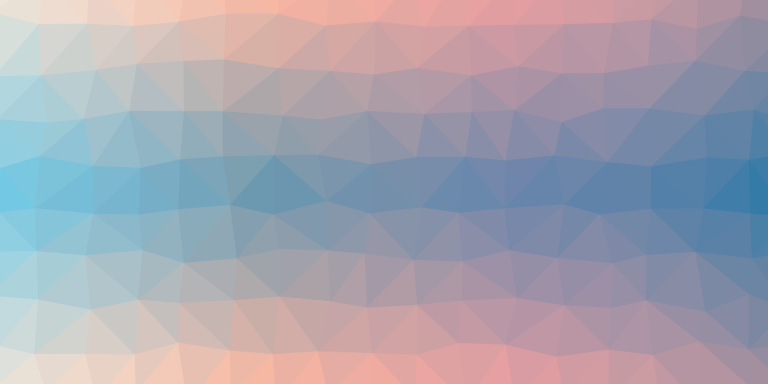
Write a Shadertoy shader that draws this background.

```glsl
// Low-poly mesh of soft triangles: a cool blue band fading to warm peach above and below.

const float CELL = 0.1224;                  // grid spacing, in canvas heights
const vec2 GRID_ORIGIN = vec2(0.109, 0.0885);
const vec2 JITTER = vec2(0.32, 0.38);       // vertex displacement, in cells

// Colours from left to right, along the outer edges and the middle band
const vec3 WARM[7] = vec3[7](
    vec3(0.93, 0.90, 0.86), vec3(0.96, 0.82, 0.75), vec3(0.97, 0.72, 0.64),
    vec3(0.94, 0.67, 0.63), vec3(0.90, 0.62, 0.63), vec3(0.80, 0.61, 0.64),
    vec3(0.64, 0.56, 0.62));
const vec3 COOL[7] = vec3[7](
    vec3(0.44, 0.79, 0.90), vec3(0.46, 0.70, 0.80), vec3(0.42, 0.60, 0.69),
    vec3(0.44, 0.56, 0.67), vec3(0.40, 0.52, 0.67), vec3(0.36, 0.51, 0.66),
    vec3(0.20, 0.48, 0.66));

float hash(vec2 p) {
    return fract(sin(dot(p, vec2(127.1, 311.7))) * 43758.5453);
}

vec3 ramp(vec3 stops[7], float t) {
    float s = clamp(t, 0.0, 1.0) * 6.0;
    int i = min(int(s), 5);
    return mix(stops[i], stops[i + 1], s - float(i));
}

// Jittered grid vertex
vec2 vertex(vec2 id) {
    vec2 offset = vec2(hash(id), hash(id + 57.3)) - 0.5;
    return GRID_ORIGIN + CELL * (id + JITTER * offset);
}

// Signed distance to the line a-b, positive on its left
float leftOf(vec2 p, vec2 a, vec2 b) {
    vec2 edge = normalize(b - a);
    return edge.x * (p.y - a.y) - edge.y * (p.x - a.x);
}

// Smooth coverage of a counter-clockwise triangle
float coverage(vec2 p, vec2 a, vec2 b, vec2 c, float pixel) {
    float d = min(leftOf(p, a, b), min(leftOf(p, b, c), leftOf(p, c, a)));
    return smoothstep(-0.7 * pixel, 0.7 * pixel, d);
}

// Flat colour of a facet, taken at its centroid
vec3 facetColor(vec2 center, float aspect) {
    float warmth = abs(clamp(center.y, 0.0, 1.0) - 0.5) * 2.0;
    warmth += 0.05 * (hash(floor(center * 900.0)) - 0.5);
    float u = center.x / aspect;
    return mix(ramp(COOL, u), ramp(WARM, u), clamp(warmth, 0.0, 1.0));
}

// Facet colour in rgb, weighted by the coverage in alpha
vec4 facet(vec2 p, vec2 a, vec2 b, vec2 c, float pixel, float aspect) {
    float weight = coverage(p, a, b, c, pixel);
    return vec4(facetColor((a + b + c) / 3.0, aspect), 1.0) * weight;
}

void mainImage(out vec4 fragColor, in vec2 fragCoord) {
    vec2 p = fragCoord / iResolution.y;
    float pixel = 1.0 / iResolution.y;
    float aspect = iResolution.x / iResolution.y;
    vec2 home = floor((p - GRID_ORIGIN) / CELL);
    vec4 sum = vec4(0.0);

    // Split each nearby quad along its shorter diagonal
    for (int j = -1; j <= 1; j++) {
        for (int i = -1; i <= 1; i++) {
            vec2 id = home + vec2(i, j);
            vec2 a = vertex(id);
            vec2 b = vertex(id + vec2(1, 0));
            vec2 c = vertex(id + vec2(1, 1));
            vec2 d = vertex(id + vec2(0, 1));
            if (distance(a, c) < distance(b, d)) {
                sum += facet(p, a, b, c, pixel, aspect);
                sum += facet(p, a, c, d, pixel, aspect);
            } else {
                sum += facet(p, a, b, d, pixel, aspect);
                sum += facet(p, b, c, d, pixel, aspect);
            }
        }
    }
    fragColor = vec4(sum.rgb / max(sum.a, 0.0001), 1.0);
}
```
